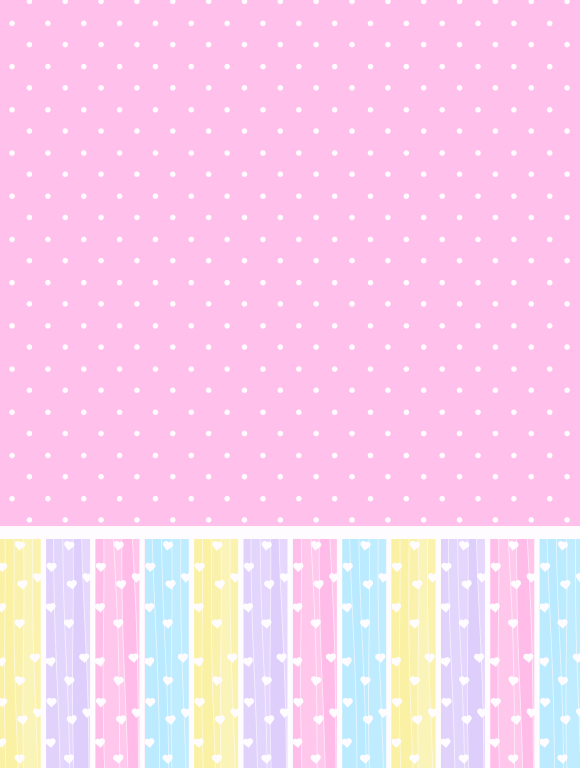
A WebGL 1 fragment shader for this pattern:

```glsl
precision highp float;
// Pink polka dots above a white band and a row of pastel stripes with hearts.
uniform vec2 u_resolution;

// Dot field, in canvas widths measured from the top left
const vec2 DOT_PITCH = vec2(0.0618, 0.0745);
const vec2 DOT_ORIGIN = vec2(0.0507, 0.0024);
const vec2 DOT_STAGGER = vec2(0.516, 0.509);   // in pitches
const float DOT_RADIUS = 0.0047;

// Band and stripes, in canvas widths
const float BAND_TOP = 0.907;
const float BAND_BOTTOM = 0.9293;
const float STRIPE_PITCH = 0.0851;
const float STRIPE_START = -0.0057;

// Stripe details, in stripe pitches
const float STRIPE_FILL = 0.892;
const float HEART_GROUP = 2.74;
const float HEART_SIZE = 0.17;
const float HEART_TILT = 0.5;
const float LINE_WIDTH = 0.017;
const float LINE_ALPHA = 0.65;
const float STREAK_ALPHA = 0.26;

const vec3 WHITE = vec3(1.0, 0.99, 1.0);
const vec3 FIELD = vec3(1.0, 0.757, 0.925);
const vec3 YELLOW = vec3(0.98, 0.945, 0.64);
const vec3 LILAC = vec3(0.865, 0.80, 0.985);
const vec3 PINK = vec3(1.0, 0.735, 0.91);
const vec3 BLUE = vec3(0.71, 0.915, 1.0);

float hash(vec2 p) {
  return fract(sin(dot(p, vec2(127.1, 311.7))) * 43758.5453);
}

float coverage(float dist, float pixel) {
  return clamp(0.5 - dist / pixel, 0.0, 1.0);
}

float dotLattice(vec2 p) {
  vec2 cell = fract(p / DOT_PITCH + 0.5) - 0.5;
  return length(cell * DOT_PITCH) - DOT_RADIUS;
}

// Unit heart with its tip at the origin, y up
float heart(vec2 p) {
  p.x = abs(p.x);
  if (p.x + p.y > 1.0) return length(p - vec2(0.25, 0.75)) - 0.35355;
  float notch = length(p - vec2(0.0, 1.0));
  float side = length(p - 0.5 * max(p.x + p.y, 0.0));
  return min(notch, side) * sign(p.x - p.y);
}

// Vertical lane of hearts in repeating groups; the second of each group sways
float heartLane(vec2 p, vec2 first, float count, float spacing, float sway) {
  p -= first;
  p.y = mod(p.y + 0.2, HEART_GROUP) - 0.2;
  float dist = 1.0;
  for (int i = 0; i < 3; i++) {
    float n = float(i);
    if (n >= count) break;
    vec2 q = p - vec2(n == 1.0 ? sway : 0.0, n * spacing);
    float tilt = (hash(vec2(n, first.x)) - 0.5) * HEART_TILT;
    float c = cos(tilt), s = sin(tilt);
    q = vec2(c * q.x - s * q.y, -s * q.x - c * q.y) / HEART_SIZE;
    dist = min(dist, heart(q + vec2(0.0, 0.55)) * HEART_SIZE);
  }
  return dist;
}

vec3 stripeColor(float index) {
  if (index < 0.5) return YELLOW;
  if (index < 1.5) return LILAC;
  return index < 2.5 ? PINK : BLUE;
}

vec3 stripes(vec2 p, float pixel) {
  float index = mod(floor(p.x), 4.0);
  vec2 q = vec2(fract(p.x), p.y);

  // Hand-drawn lines with pale streaks between them
  float streak = hash(vec2(index, 9.0));
  float lines = 0.0;
  for (int i = 0; i < 4; i++) {
    float n = float(i);
    float seed = hash(vec2(n + 1.0, index));
    float x = 0.19 * n + 0.13 + 0.06 * seed + q.y * mix(0.005, 0.03, seed)
            + 0.025 * sin(q.y * 0.9 + seed * 6.28);
    streak = mix(streak, hash(vec2(index, n + 3.0)), coverage(x - q.x, pixel));
    lines = max(lines, coverage(abs(q.x - x) - 0.5 * LINE_WIDTH, pixel));
  }
  vec3 color = mix(stripeColor(index), WHITE, streak * STREAK_ALPHA);
  color = mix(color, WHITE, lines * LINE_ALPHA);

  float hearts = heartLane(q, vec2(0.466, 0.142), 3.0, 0.79, 0.06);
  hearts = min(hearts, heartLane(q, vec2(0.095, -0.243), 3.0, 0.82, 0.015));
  hearts = min(hearts, heartLane(q, vec2(0.775, -0.324), 2.0, 1.115, 0.06));
  color = mix(color, WHITE, coverage(hearts, pixel));

  float edge = abs(q.x - 0.5 * STRIPE_FILL) - 0.5 * STRIPE_FILL;
  edge = min(edge, 1.0 - q.x);
  return mix(WHITE, color, coverage(edge, pixel));
}

void main() {
  float pixel = 1.0 / u_resolution.x;
  vec2 p = vec2(gl_FragCoord.x, u_resolution.y - gl_FragCoord.y) * pixel;

  vec2 d = p - DOT_ORIGIN;
  float dots = min(dotLattice(d), dotLattice(d - DOT_STAGGER * DOT_PITCH));
  vec3 field = mix(FIELD, WHITE, coverage(dots, pixel));

  vec2 s = (p - vec2(STRIPE_START, BAND_BOTTOM)) / STRIPE_PITCH;
  vec3 color = mix(WHITE, field, coverage(p.y - BAND_TOP, pixel));
  color = mix(color, stripes(s, pixel / STRIPE_PITCH), coverage(BAND_BOTTOM - p.y, pixel));
  gl_FragColor = vec4(color, 1.0);
}
```
